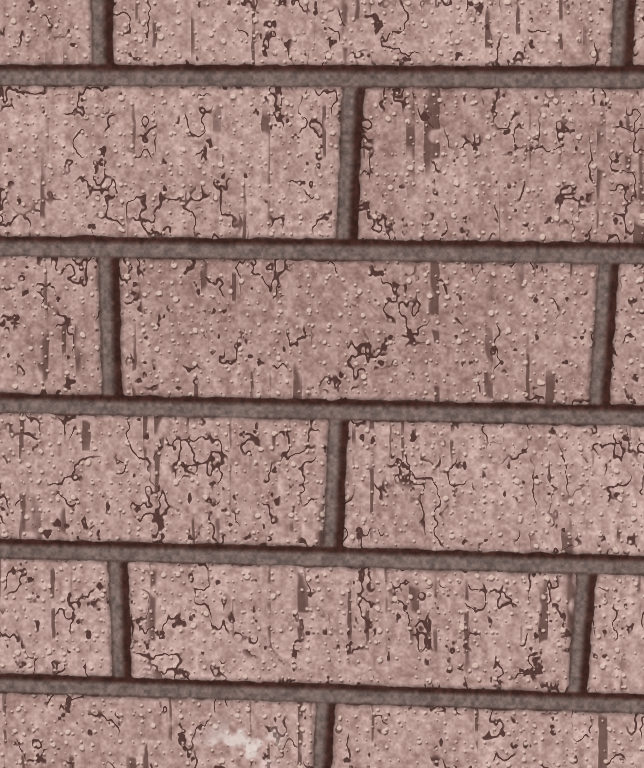
Reproduce this texture procedurally as a WebGL 1 fragment shader.

```glsl
precision highp float;

uniform vec2 u_resolution;

// Wall layout, in canvas heights
const float FIRST_JOINT = 0.0977;
const float COURSE_HEIGHT = 0.2323;
const float COURSE_TAPER = 0.0435;
const float TILT = 0.037;
const float BRICK_WIDTH = 0.673;
const float WIDTH_TAPER = 0.0205;
const float LEFT_JOINT = 0.1346;
const float LEFT_DRIFT = 0.0062;
const float BOND_OFFSET = 0.484;
const float BOND_DRIFT = 0.009;
const float JOINT_WIDTH = 0.0285;
const float CORNER_RADIUS = 0.004;
const float EDGE_WEAR = 0.005;

// Surface
const float CRACK_WIDTH = 0.045;
const float PEBBLE_CELLS = 46.0;
const float PEBBLE_SHARE = 0.6;
const vec2 STAIN_CENTER = vec2(0.315, 0.03);

const vec3 BRICK_DARK = vec3(0.54, 0.415, 0.385);
const vec3 BRICK_LIGHT = vec3(0.83, 0.71, 0.68);
const vec3 PEBBLE = vec3(0.89, 0.79, 0.74);
const vec3 CHALK = vec3(0.90, 0.85, 0.83);
const vec3 MORTAR = vec3(0.47, 0.40, 0.38);
const vec3 SHADOW = vec3(0.25, 0.15, 0.13);

float hash(vec2 p) {
  vec3 q = fract(p.xyx * 0.1031);
  q += dot(q, q.yzx + 33.33);
  return fract((q.x + q.y) * q.z);
}

float noise(vec2 p) {
  vec2 i = floor(p);
  vec2 f = fract(p);
  f = f * f * (3.0 - 2.0 * f);
  float low = mix(hash(i), hash(i + vec2(1.0, 0.0)), f.x);
  float high = mix(hash(i + vec2(0.0, 1.0)), hash(i + 1.0), f.x);
  return mix(low, high, f.y);
}

float fbm(vec2 p) {
  float sum = 0.0;
  float weight = 0.5;
  for (int i = 0; i < 3; i++) {
    sum += weight * noise(p);
    p = p * 2.03 + 17.3;
    weight *= 0.5;
  }
  return sum / 0.875;
}

// Jagged tears and thin vertical drag marks
float cracks(vec2 p) {
  float ridge = abs(fbm(p * vec2(48.0, 36.0)) - 0.5);
  float tear = 1.0 - smoothstep(0.3 * CRACK_WIDTH, CRACK_WIDTH, ridge);
  tear *= smoothstep(0.5, 0.68, noise(p * vec2(42.0, 32.0) + 71.0));
  float pit = smoothstep(0.74, 0.82, fbm(p * vec2(75.0, 60.0) + 29.0));
  float wobble = 0.002 * noise(p * 80.0);
  float drag = noise(vec2(p.x + wobble, p.y) * vec2(125.0, 7.0) + 43.0);
  drag = smoothstep(0.77, 0.9, drag) * smoothstep(0.35, 0.6, noise(p * 55.0));
  return max(max(tear, pit), 0.75 * drag);
}

// Scattered grit: one possible pebble in each cell
float pebbles(vec2 p, float cells) {
  vec2 id = floor(p * cells);
  vec2 center = 0.25 + 0.5 * vec2(hash(id + 3.0), hash(id + 57.0));
  float radius = mix(0.06, 0.17, pow(hash(id + 91.0), 2.0));
  float present = step(hash(id + 131.0), PEBBLE_SHARE);
  float dist = length(fract(p * cells) - center);
  dist += 0.1 * (noise(p * cells * 5.0) - 0.5);
  float blur = max(0.03, cells / u_resolution.y);
  return present * (1.0 - smoothstep(radius - blur, radius + blur, dist));
}

vec3 brickColor(vec2 p, vec2 id) {
  vec2 q = p + 3.7 * vec2(hash(id + 11.0), hash(id + 23.0)) + 2.0;
  float tone = 0.55 + 0.22 * (hash(id + 37.0) - 0.5);
  tone += 0.85 * (fbm(q * 125.0) - 0.5) + 0.35 * (noise(q * 290.0) - 0.5);
  tone += 0.35 * (fbm(q * 9.0) - 0.5);
  tone += 0.22 * (noise(q * vec2(130.0, 6.0)) - 0.5);
  tone += 0.1 * (0.5 - p.y);
  vec3 color = mix(BRICK_DARK, BRICK_LIGHT, clamp(tone, -0.15, 1.1));

  // Lit lower lips, then dark openings
  color = mix(color, BRICK_LIGHT, 0.4 * cracks(q + vec2(0.001, 0.0035)));
  color = mix(color, SHADOW, 0.82 * cracks(q));

  for (int i = 0; i < 2; i++) {
    float cells = PEBBLE_CELLS * (1.0 + 0.7 * float(i));
    vec2 shift = q + 5.3 * float(i);
    color = mix(color, SHADOW, 0.6 * pebbles(shift + vec2(-0.001, 0.002), cells));
    color = mix(color, PEBBLE, 0.85 * pebbles(shift, cells));
  }

  // Chalky deposit
  float stain = 1.0 - smoothstep(0.01, 0.06, length((p - STAIN_CENTER) * vec2(0.8, 1.3)));
  return mix(color, CHALK, 0.8 * stain * smoothstep(0.45, 0.62, fbm(p * 55.0)));
}

vec3 mortarColor(vec2 p, vec2 across) {
  float bed = 1.0 - smoothstep(0.8, 1.2, abs(across.y));
  float bedShade = 1.0 - smoothstep(-0.75, -0.05, across.y);
  bedShade = max(bedShade, 0.45 * smoothstep(0.65, 1.0, across.y));
  float headShade = smoothstep(-0.2, 0.6, across.x);
  headShade = max(headShade, 0.5 * smoothstep(0.6, 1.0, -across.x));
  float shade = mix(headShade, bedShade, bed);
  shade += 0.35 * (fbm(p * 50.0) - 0.5);
  vec3 color = mix(MORTAR, SHADOW, clamp(shade, 0.0, 1.0));
  return color * (0.72 + 0.56 * fbm(p * 190.0));
}

void main() {
  vec2 p = gl_FragCoord.xy / u_resolution.y;

  // Tapering courses in running bond
  float down = (1.0 - p.y) / (1.0 + TILT * p.x) - FIRST_JOINT;
  float course = down / (COURSE_HEIGHT - COURSE_TAPER * down);
  float row = floor(course);
  float width = BRICK_WIDTH - WIDTH_TAPER * course;
  float height = COURSE_HEIGHT / pow(1.0 + COURSE_TAPER * course, 2.0);
  float along = (p.x - LEFT_JOINT - LEFT_DRIFT * course) / width;
  along -= (1.0 - mod(row, 2.0)) * (BOND_OFFSET - BOND_DRIFT * course);
  vec2 cell = vec2(along, course);
  vec2 size = vec2(width, height);
  float joint = JOINT_WIDTH * width / BRICK_WIDTH;

  // Worn, rounded brick outline
  vec2 local = (fract(cell) - 0.5) * size;
  vec2 edge = abs(local) - 0.5 * (size - joint) + CORNER_RADIUS;
  float dist = length(max(edge, 0.0)) + min(max(edge.x, edge.y), 0.0) - CORNER_RADIUS;
  dist += EDGE_WEAR * (fbm(p * 65.0) - 0.5);
  float blur = max(0.0012, 0.8 / u_resolution.y);
  float brick = 1.0 - smoothstep(-blur, blur, dist);

  vec2 across = (fract(cell + 0.5) - 0.5) * size / (0.5 * joint);
  vec3 face = brickColor(p, floor(cell));
  face *= 1.0 - 0.22 * smoothstep(-0.006, 0.0, dist);
  gl_FragColor = vec4(mix(mortarColor(p, across), face, brick), 1.0);
}
```
